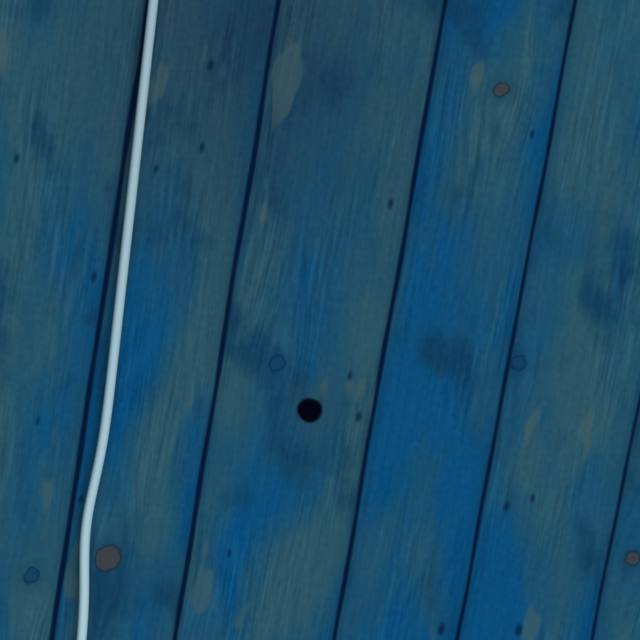
This texture is drawn by a WebGL 1 fragment shader. Its source:

```glsl
precision highp float;
// Leaning blue-stained planks with dark seams, knots, flecks and a pale hanging cable.
// Seams come from one indexed formula; stain and grain are gradient noise stretched
// along each plank, and the grain spreads around one knot per plank.
uniform vec2 u_resolution;

#define SEAM_COUNT 5
#define SEAM_HALF 0.0030
#define CABLE_HALF 0.0080
#define FLECK_COUNT 16
#define GRAIN_DEPTH 0.055
#define TEAL vec3(0.17, 0.335, 0.395)
#define BASE vec3(0.11, 0.31, 0.42)
#define BLUE vec3(0.04, 0.30, 0.48)
#define DEEP vec3(0.06, 0.23, 0.35)
#define DARK vec3(0.01, 0.08, 0.19)
#define WORN vec3(0.29, 0.37, 0.37)
#define CABLE vec3(0.61, 0.73, 0.78)

vec2 hash2(vec2 p) {
  vec3 a = fract(p.xyx * vec3(0.1031, 0.1030, 0.0973));
  a += dot(a, a.yzx + 33.33);
  return fract((a.xx + a.yz) * a.zy);
}

float corner(vec2 cell, vec2 f, vec2 o) {
  return dot(hash2(cell + o) * 2.0 - 1.0, f - o);
}

float gnoise(vec2 p) {
  vec2 c = floor(p), f = fract(p);
  vec2 s = f * f * f * (f * (f * 6.0 - 15.0) + 10.0);
  vec2 e = vec2(1.0, 0.0);
  return mix(mix(corner(c, f, e.yy), corner(c, f, e.xy), s.x),
             mix(corner(c, f, e.yx), corner(c, f, e.xx), s.x), s.y);
}

float fbm(vec2 p) {
  float sum = 0.0, amp = 1.0;
  for (int i = 0; i < 4; i++) {
    sum += amp * gnoise(p);
    p = p * 2.03 + 17.3;
    amp *= 0.5;
  }
  return sum;
}

// Coverage of a shape from its signed distance
float fill(float d, float soft) {
  return 1.0 - smoothstep(-soft, soft, d);
}

float seamX(float i, float y) {
  float jitter = -0.022 * sin(2.0944 * i) * (1.0 - step(3.5, i));
  return 0.081 + 0.211 * i + jitter + (0.151 + 0.0115 * i) * y;
}

// Knot of plank k: centre in xy, radius in z
vec3 knotAt(float k) {
  float y = 0.1 + 0.76 * exp(-pow(abs(k - 3.0) / 1.1, 2.0));
  float across = mod(0.046 + 0.022 * k, 0.118) + 0.1 * step(k, 0.5);
  float r = 0.011 + 0.009 * exp(-3.0 * (k - 1.0) * (k - 1.0));
  return vec3(seamX(k - 1.0, y) + across, y, r);
}

void main() {
  vec2 p = gl_FragCoord.xy / u_resolution;
  float px = 1.0 / min(u_resolution.x, u_resolution.y);

  // Plank index and coordinates along its grain
  float plank = 0.0;
  for (int i = 0; i < SEAM_COUNT; i++) plank += step(seamX(float(i), p.y), p.x);
  vec2 q = vec2(p.x - (0.145 + 0.0115 * plank) * p.y, p.y);
  vec3 knot = knotAt(plank);
  vec2 k = p - knot.xy;
  k.x -= 0.17 * k.y;
  q.x -= 0.8 * k.x * exp(-dot(k * vec2(24.0, 11.0), k * vec2(24.0, 11.0)));
  vec2 id = vec2(plank * 13.7, plank * 7.1);

  // Stain: grey teal through to blue, with deeper clouds
  float bluer = 0.25 * step(abs(plank - 3.0), 0.5) - 0.06 + 0.22 * (0.5 - p.y);
  float stain = 0.5 + 0.95 * fbm(q * vec2(8.0, 2.8) + id) + bluer;
  vec3 col = mix(TEAL, BASE, smoothstep(0.15, 0.55, stain));
  col = mix(col, BLUE, smoothstep(0.5, 0.9, stain));
  float cloud = fbm(p * vec2(7.0, 5.0) + id + 41.0);
  col = mix(col, DEEP, 0.85 * smoothstep(0.05, 0.5, cloud));
  vec2 g = (p - vec2(0.38, 0.96)) / vec2(0.27, 0.32);
  col = mix(col, vec3(0.13, 0.23, 0.31), 0.65 * exp(-dot(g, g)));

  // Growth rings and fine streaks
  float rings = sin(6.2832 * (q.x * 42.0 + 3.0 * gnoise(q * vec2(10.0, 4.0) + id)));
  float fine = gnoise(q * vec2(170.0, 9.0) + id) + 0.6 * gnoise(q * vec2(320.0, 28.0) + id);
  float patchy = smoothstep(-0.25, 0.4, gnoise(q * vec2(11.0, 4.0) + id + 5.0));
  col += GRAIN_DEPTH * (0.25 * rings * patchy + fine * (0.4 + patchy)) * vec3(0.6, 0.95, 1.0);
  col += 0.022 * gnoise(p * 110.0);

  // Worn patches of bare wood
  float wear = gnoise(q * vec2(17.0, 6.0) + id + 71.0) + 0.2 * gnoise(q * vec2(60.0, 22.0));
  col = mix(col, WORN, 0.5 * smoothstep(0.36, 0.46, wear + 0.05 * (0.5 - p.y)));

  // Knot with rust tint and dark rim, and one open hole
  float kd = length(k) + 0.004 * gnoise(p * 90.0);
  float rust = pow(sin(1.6 * plank), 2.0);
  col = mix(col, DEEP, 0.5 * exp(-pow(kd / (knot.z * 2.0), 2.0)));
  col = mix(col, mix(DEEP * 1.1, vec3(0.27, 0.25, 0.25), rust), 0.8 * fill(kd - knot.z, 0.004));
  col = mix(col, DARK, 0.45 * fill(abs(kd - knot.z) - 0.001, 0.003));
  float hole = length(p - vec2(0.484, 0.359)) + 0.003 * gnoise(p * 50.0) - 0.019;
  col = mix(col, WORN * 0.75, 0.35 * exp(-max(hole, 0.0) * 28.0));
  col = mix(col, vec3(0.01, 0.02, 0.07), fill(hole, 0.002 + px));

  // Scattered flecks, stretched along the grain
  for (int i = 0; i < FLECK_COUNT; i++) {
    vec2 h = hash2(vec2(float(i) * 3.7 + 2.0, 9.0));
    vec2 d = p - h;
    d.x -= 0.17 * d.y;
    float size = 0.0025 + 0.003 * fract(h.x * 17.0);
    col = mix(col, DARK, 0.6 * fill(length(d * vec2(1.0, 0.55)) - size, 0.002 + px));
  }

  // Seams with soft shade and uneven width
  for (int i = 0; i < SEAM_COUNT; i++) {
    float n = float(i);
    float d = abs(p.x - seamX(n, p.y) - 0.003 * gnoise(vec2(n * 5.3, p.y * 6.0)));
    float w = SEAM_HALF * (1.35 - 0.15 * n + 0.5 * gnoise(vec2(n * 9.1 + 0.5, p.y * 14.0)));
    col = mix(col, DEEP * 0.75, 0.4 * exp(-d / 0.009));
    col = mix(col, DARK, 0.92 * fill(d - w, 0.0012 + px));
  }

  // Cable: shadow, then a rounded lit body
  float bend = exp(-pow((p.y - 0.175) / 0.1, 2.0));
  float c = p.x - (0.128 + 0.112 * p.y - 0.013 * bend);
  col *= 1.0 - 0.4 * exp(-pow((c + 0.004) / 0.013, 2.0));
  float lit = 1.0 - 0.4 * pow(min(abs(c - 0.001) / CABLE_HALF, 1.0), 2.5);
  col = mix(col, CABLE * lit * (1.08 - 0.1 * p.y), fill(abs(c) - CABLE_HALF, px));

  gl_FragColor = vec4(col, 1.0);
}
```
